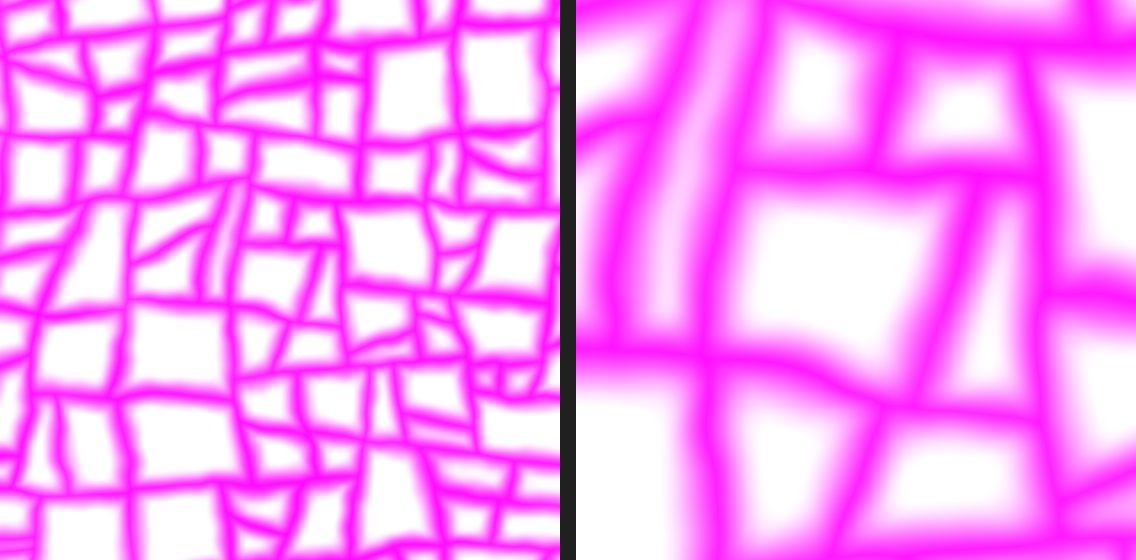
Left: the whole. Right: its middle third, enlarged.
Write a Shadertoy shader that draws this pattern.

```glsl
const vec3 JOINT_COLOR = vec3(1.0, 0.03, 1.0);
const vec3 STONE_COLOR = vec3(1.0);
const vec2 TILE = vec2(0.205, 0.16);   // mean block size before splitting
const float ROUNDING = 0.013;          // softness of the stone corners

float hash(vec2 cell, float salt) {
    vec3 q = fract(vec3(cell + 37.0, salt + 11.0) * 0.1031);
    q += dot(q, q.zyx + 31.32);
    return fract((q.x + q.y) * q.z);
}

float noise(vec2 p, float salt) {
    vec2 i = floor(p), f = fract(p);
    f = f * f * (3.0 - 2.0 * f);
    float low = mix(hash(i, salt), hash(i + vec2(1, 0), salt), f.x);
    float high = mix(hash(i + vec2(0, 1), salt), hash(i + 1.0, salt), f.x);
    return mix(low, high, f.y);
}

float smoothMin(float a, float b, float k) {
    float h = max(k - abs(a - b), 0.0) / k;
    return min(a, b) - h * h * k * 0.25;
}

// Signed distance to a line whose normal is the axis turned by an angle
float lineDistance(vec2 p, vec2 through, vec2 axis, float angle) {
    vec2 normal = axis * cos(angle) + vec2(-axis.y, axis.x) * sin(angle);
    return dot(p - through, normal);
}

// Each lattice vertex carries one joint, shifted along its axis
vec2 anchor(vec2 vertex, vec2 axis) {
    return (vertex + axis * (hash(vertex, 1.0) - 0.5) * 0.6) * TILE;
}

float joint(vec2 p, vec2 vertex, vec2 axis) {
    float tilt = (hash(vertex, 2.0) - 0.5) * 0.42;
    return lineDistance(p, anchor(vertex, axis), axis, tilt);
}

// Slanted cuts split a block, then its halves, when they are large enough
float splitBlock(vec2 p, vec2 id, vec2 center, vec2 size) {
    float area = size.x * size.y;
    if (area < mix(0.009, 0.042, hash(id, 3.0))) return 1.0;

    bool upright = size.x * mix(0.6, 1.3, hash(id, 4.0)) > size.y;
    vec2 axis = upright ? vec2(1, 0) : vec2(0, 1);
    vec2 through = center + axis * size * (hash(id, 5.0) - 0.5) * 0.4;
    float cut = lineDistance(p, through, axis, (hash(id, 6.0) - 0.5) * 0.95);

    float side = cut < 0.0 ? -1.0 : 1.0;
    float salt = 10.0 + side * 3.0;
    float d = abs(cut);
    if (area * 0.5 > mix(0.008, 0.026, hash(id, salt))) {
        vec2 middle = through + axis * size * side * 0.25;
        middle += axis.yx * size * (hash(id, salt + 0.7) - 0.5) * 0.35;
        float tilt = (hash(id, salt + 1.4) - 0.5) * 0.8;
        d = smoothMin(d, abs(lineDistance(p, middle, axis.yx, tilt)), ROUNDING);
    }
    return d;
}

// Interlocking blocks: upright and level joints alternate over the lattice
float blockDistance(vec2 p, vec2 id) {
    const vec2 X = vec2(1, 0), Y = vec2(0, 1);
    float parity = mod(id.x + id.y, 2.0);
    vec2 left = id + vec2(0.0, parity), right = id + vec2(1.0, 1.0 - parity);
    vec2 bottom = id + vec2(1.0 - parity, 0.0), top = id + vec2(parity, 1.0);

    float across = smoothMin(joint(p, left, X), -joint(p, right, X), ROUNDING);
    float along = smoothMin(joint(p, bottom, Y), -joint(p, top, Y), ROUNDING);
    float d = smoothMin(across, along, ROUNDING);

    vec2 low = vec2(anchor(left, X).x, anchor(bottom, Y).y);
    vec2 high = vec2(anchor(right, X).x, anchor(top, Y).y);
    return smoothMin(d, splitBlock(p, id, (low + high) * 0.5, high - low), ROUNDING);
}

float wallDistance(vec2 p) {
    vec2 cell = floor(p / TILE);
    float d = -1.0;
    for (int y = -1; y <= 1; y++)
        for (int x = -1; x <= 1; x++)
            d = max(d, blockDistance(p, cell + vec2(x, y)));
    return d;
}

vec2 wobble(vec2 p, float frequency, float amount) {
    vec2 offset = vec2(noise(p * frequency, 20.0), noise(p * frequency, 21.0));
    return (offset - 0.5) * amount;
}

void mainImage(out vec4 fragColor, in vec2 fragCoord) {
    vec2 p = fragCoord / iResolution.y;

    // Uneven stone edges
    vec2 warped = p + wobble(p, 11.0, 0.024) + wobble(p, 34.0, 0.006);
    float d = wallDistance(warped);

    // Joints of varying width fade softly into the stones
    d -= (noise(p * 9.0, 30.0) - 0.5) * 0.009;
    float stone = smoothstep(-0.007, 0.034, d);
    fragColor = vec4(mix(JOINT_COLOR, STONE_COLOR, stone), 1.0);
}
```
